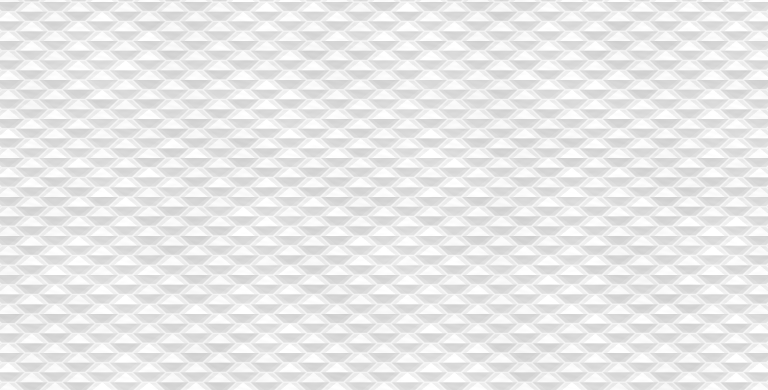
Reproduce this pattern procedurally as a WebGL 1 fragment shader.

```glsl
precision highp float;
// Pale relief of interlocking stretched hexagons, lit from above.
// Each half row alternates shaded lower halves with bright faceted upper
// halves; thin white rims and slow layered sines vary the plaster surface.

uniform vec2 u_resolution;

const float COLUMNS = 16.35;       // hexagon pairs across the canvas
const float HALF_ROWS = 40.0;      // two half rows per hexagon height
const float ROW_PHASE = 0.2;       // vertical shift, in half rows
const float CANVAS_ASPECT = 1.969; // design width over height
const float WIDE = 0.36;           // half width at the hexagon waist, in periods
const float NARROW = 0.14;         // half width of the flat side, in periods
const float FACET = 0.25;          // half base of the central facet, in periods
const float RIM = 0.0011;          // rim half width, in canvas heights
const float RIM_SOFT = 0.0022;     // rim falloff, in canvas heights
const float RIM_STRENGTH = 0.75;
const float CELL_VARIATION = 0.026;
const float MOTTLE = 0.010;
const float BROAD = 0.009;

const vec3 SHADE = vec3(0.855);
const vec3 LIGHT = vec3(0.925);
const vec3 WHITE = vec3(0.988);

float hash(vec2 cell) {
  return fract(sin(dot(cell, vec2(41.3, 289.1))) * 4375.5);
}

float segmentDistance(vec2 p, vec2 a, vec2 b) {
  vec2 ab = b - a;
  return length(p - a - ab * clamp(dot(p - a, ab) / dot(ab, ab), 0.0, 1.0));
}

// Soft uneven surface from layered sines.
float mottle(vec2 p) {
  return 0.5 * sin(p.x * 17.0 + 2.0 * sin(p.y * 5.0))
       + 0.5 * sin(p.y * 11.0 - p.x * 7.0 + sin(p.x * 3.0));
}

// Slow change of light over several hexagons.
float broadLight(vec2 p) {
  return 0.6 * sin(p.x * 1.9 + 0.8 * sin(p.y * 0.3))
       + 0.4 * sin(p.y * 0.55 - p.x * 0.8);
}

vec3 relief(vec2 uv) {
  vec2 grid = vec2((uv.x - 0.5) * COLUMNS, (1.0 - uv.y) * HALF_ROWS - ROW_PHASE);
  float row = floor(grid.y);
  float down = grid.y - row;

  // Horizontal distances from the shaded and the bright trapezoid centres.
  float x = grid.x - 0.5 * mod(row, 2.0);
  float shadeX = abs(x - floor(x + 0.5));
  float lightX = 0.5 - shadeX;
  bool shaded = shadeX < mix(WIDE, NARROW, down);

  // Flat facets, each half row split by a central triangle.
  vec3 color;
  float variation;
  if (shaded) {
    float centre = step(shadeX, FACET * (1.0 - down));
    color = SHADE + 0.022 * (0.4 - centre) + 0.02 * (down - 0.5);
    variation = hash(vec2(floor(x + 0.5), row));
  } else {
    float centre = step(lightX, FACET * down);
    color = mix(LIGHT + 0.02 * (down - 0.5), WHITE, centre);
    variation = hash(vec2(floor(x) + 0.5, row));
  }
  color += CELL_VARIATION * (variation - 0.5) + MOTTLE * mottle(grid);

  // Rims on the slanted side, the flat bottom and the flat edge above.
  vec2 size = vec2(CANVAS_ASPECT / COLUMNS, 1.0 / HALF_ROWS);
  vec2 p = vec2(shadeX, down) * size;
  vec2 corner = vec2(NARROW, 1.0) * size;
  float rim = segmentDistance(p, vec2(WIDE, 0.0) * size, corner);
  rim = min(rim, segmentDistance(p, vec2(0.0, 1.0) * size, corner));
  rim = min(rim, segmentDistance(vec2(lightX, down) * size,
                                 vec2(0.0), vec2(NARROW, 0.0) * size));
  float rimCover = 1.0 - smoothstep(RIM - 0.5 * RIM_SOFT, RIM + RIM_SOFT, rim);
  color = mix(color, WHITE, RIM_STRENGTH * rimCover);
  return color + BROAD * broadLight(grid);
}

void main() {
  vec3 sum = vec3(0.0);
  for (int j = -1; j <= 1; j++) {
    for (int i = -1; i <= 1; i++) {
      vec2 offset = vec2(float(i), float(j)) / 3.0;
      sum += relief((gl_FragCoord.xy + offset) / u_resolution);
    }
  }
  gl_FragColor = vec4(clamp(sum / 9.0, 0.0, 1.0), 1.0);
}
```
